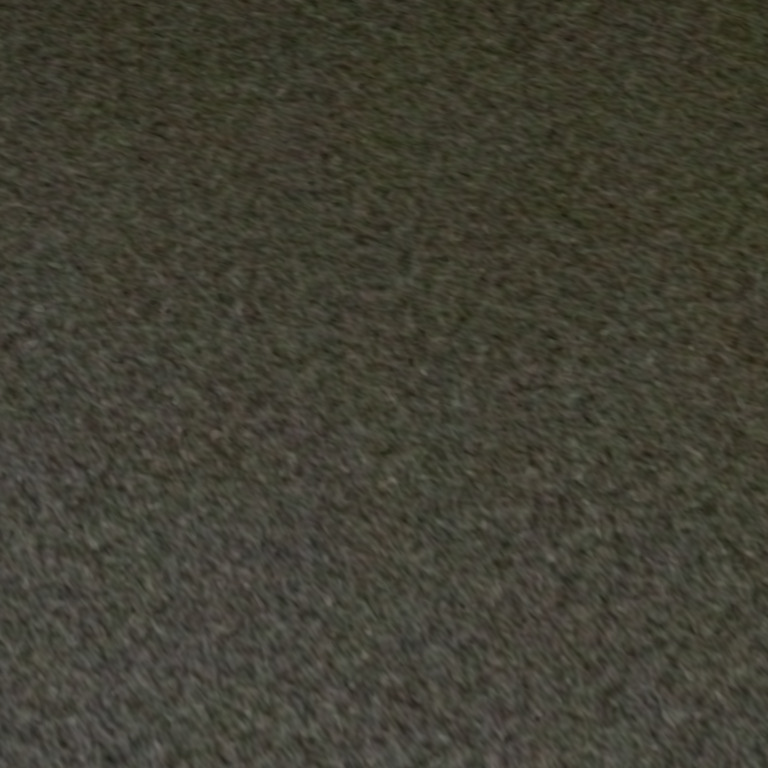
Write a WebGL 2 fragment shader that draws this texture.

```glsl
#version 300 es
precision highp float;

uniform vec2 u_resolution;
out vec4 fragColor;

vec2 gradientAt(ivec2 cell) {
    uint h = uint(cell.x) * 1597334677u ^ uint(cell.y) * 3812015801u;
    h = (h ^ (h >> 15)) * 2246822519u;
    h = (h ^ (h >> 13)) * 3266489917u;
    h ^= h >> 16;
    float angle = float(h & 65535u) / 65536.0 * 6.28319;
    return vec2(cos(angle), sin(angle));
}

float gradientNoise(vec2 p) {
    ivec2 cell = ivec2(floor(p));
    vec2 f = fract(p);
    vec2 u = f * f * f * (f * (f * 6.0 - 15.0) + 10.0);
    float a = dot(gradientAt(cell), f);
    float b = dot(gradientAt(cell + ivec2(1, 0)), f - vec2(1, 0));
    float c = dot(gradientAt(cell + ivec2(0, 1)), f - vec2(0, 1));
    float d = dot(gradientAt(cell + ivec2(1, 1)), f - vec2(1, 1));
    return mix(mix(a, b, u.x), mix(c, d, u.x), u.y);
}

// Short strokes falling to the right at the given slope angle
float strokes(vec2 p, float slope, vec2 frequency) {
    vec2 along = vec2(cos(slope), -sin(slope));
    vec2 q = vec2(dot(p, along), dot(p, vec2(-along.y, along.x)));
    return gradientNoise(q * frequency + slope * 37.0);
}

// Strokes that turn from flat in the distance to steep nearby
float turningStrokes(vec2 p, float far, vec2 frequency) {
    float flatPart = strokes(p, 0.42, frequency);
    float steepPart = strokes(p, 0.98, frequency);
    return (flatPart * far + steepPart * (1.0 - far)) / length(vec2(far, 1.0 - far));
}

void main() {
    vec2 uv = gl_FragCoord.xy / u_resolution.y;
    float far = smoothstep(0.0, 0.95, uv.y + 0.15 * (uv.x - 0.5));

    // Ground plane: rows draw closer together toward the top
    vec2 ground = vec2(uv.x * (1.0 + 0.12 * uv.y), uv.y * (1.0 + 0.25 * uv.y));
    ground += 0.004 * vec2(gradientNoise(ground * 21.0), gradientNoise(ground * 21.0 + 57.0));

    // Grain in three sizes
    float grain = 0.75 * turningStrokes(ground, far, vec2(44.0, 82.0));
    grain += 0.55 * turningStrokes(ground + 3.1, far, vec2(78.0, 150.0));
    grain += 0.35 * turningStrokes(ground + 7.7, far, vec2(19.0, 33.0));

    // Sparse pale chips and dark pits
    float chips = smoothstep(0.26, 0.58, turningStrokes(ground + 11.3, far, vec2(42.0, 66.0)));
    float pits = smoothstep(0.26, 0.58, turningStrokes(ground + 17.9, far, vec2(50.0, 98.0)));

    // Broad light, falling off toward the top
    float light = mix(0.276, 0.228, far) + 0.012 * (0.5 - uv.x) * (1.0 - far);
    light -= 0.016 * smoothstep(0.82, 1.0, uv.y);
    light += 0.014 * gradientNoise(uv * 5.0 + 4.0);

    float contrast = mix(0.155, 0.115, far);
    float tone = light + contrast * grain;
    tone += mix(0.075, 0.055, far) * chips - 0.045 * pits;
    tone = max(tone, 0.09);

    // Warm olive far away, cooler gray nearby, with faint mottling
    float warmth = mix(0.038, 0.064, far) + 0.012 * (uv.x - 0.5);
    warmth += 0.020 * gradientNoise(uv * 9.0 + 31.0) + 0.020 * gradientNoise(ground * 32.0 + 13.0);
    float redness = 0.010 * gradientNoise(uv * 8.0 + 71.0) + 0.014 * gradientNoise(ground * 36.0 + 43.0);
    vec3 color = tone + vec3(0.005 + redness, -0.002 - redness, 0.004 - warmth);

    fragColor = vec4(clamp(color, 0.0, 1.0), 1.0);
}
```
